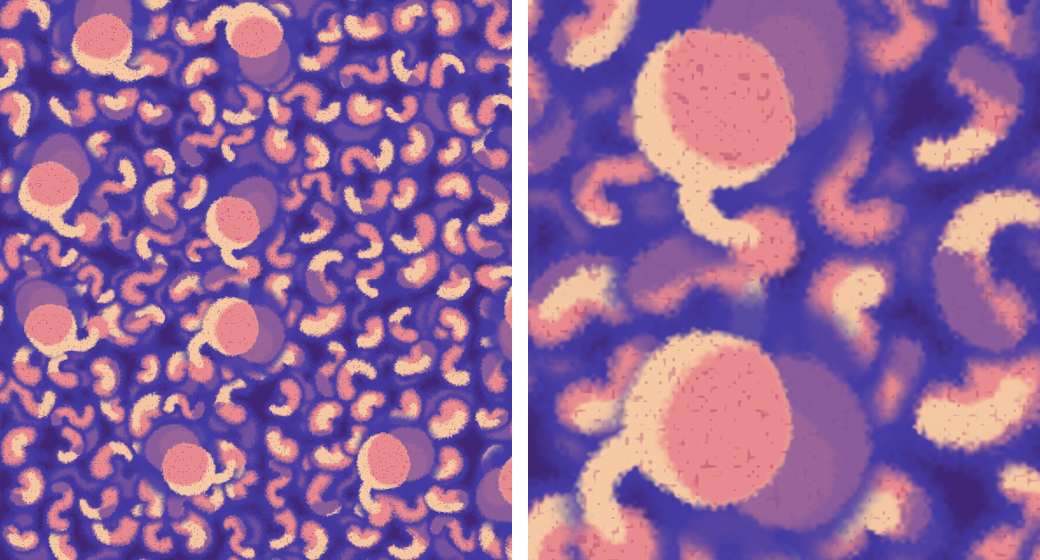
Left: the whole. Right: its middle third, enlarged.
A Shadertoy shader for this pattern:

```glsl
// Dense field of curled beans, worms and round pods in sunset inks on indigo.
// Each layer scatters jittered, rotated shapes over a grid; shapes are tapered
// arcs and discs painted back to front with dry, speckled edges.

const vec3 INDIGO = vec3(0.25, 0.15, 0.46);
const vec3 BLUE   = vec3(0.27, 0.23, 0.64);
const vec3 PURPLE = vec3(0.54, 0.36, 0.61);
const vec3 PINK   = vec3(0.91, 0.54, 0.56);
const vec3 CREAM  = vec3(0.96, 0.79, 0.64);

vec4 hash4(vec2 p) {
    vec4 q = fract(p.xyxy * vec4(0.1031, 0.1030, 0.0973, 0.1099));
    q += dot(q, q.wzxy + 33.33);
    return fract((q.xxyz + q.yzzw) * q.zywx);
}

float noise(vec2 p) {
    vec2 i = floor(p), f = fract(p);
    f = f * f * (3.0 - 2.0 * f);
    return mix(mix(hash4(i).x, hash4(i + vec2(1, 0)).x, f.x),
               mix(hash4(i + vec2(0, 1)).x, hash4(i + vec2(1, 1)).x, f.x), f.y);
}

vec2 rotate(vec2 p, float a) {
    float c = cos(a), s = sin(a);
    return vec2(c * p.x - s * p.y, s * p.x + c * p.y);
}

float disc(vec2 p, vec2 centre, float r) { return length(p - centre) - r; }

// Arc about the +y axis whose half width runs from w0 (left) to w1 (right)
float arc(vec2 p, float r, float halfAngle, float w0, float w1) {
    float a = clamp(atan(p.x, p.y), -halfAngle, halfAngle);
    float body = disc(p, r * vec2(sin(a), cos(a)), mix(w0, w1, 0.5 + 0.5 * a / halfAngle));
    vec2 tip = r * vec2(sin(halfAngle), cos(halfAngle));
    return min(body, min(disc(p, vec2(-tip.x, tip.y), w0), disc(p, tip, w1)));
}

// Two opposed half rings joined into an S
float worm(vec2 p, float r, float w) {
    return min(arc(p + vec2(r, 0), r, 1.57, w, w), arc(vec2(p.x - r, -p.y), r, 1.57, w, w));
}

void paint(inout vec3 col, vec3 ink, float d, float soft, float alpha) {
    col = mix(col, ink, alpha * (1.0 - smoothstep(-soft, soft, d)));
}

// Wide blue smears behind everything
void drawSmear(inout vec3 col, vec2 q, vec4 h, float grain) {
    paint(col, BLUE, arc(q, 0.3, 0.6 + h.x, 0.2, 0.08) + grain, 0.09, 0.75);
}

// Purple ribbons and thin trailing tails
void drawRibbon(inout vec3 col, vec2 q, vec4 h, float grain) {
    float d = h.x < 0.6 ? arc(q, 0.28, 1.4, 0.17, 0.09) : worm(q, 0.22, 0.055);
    paint(col, BLUE, d - 0.1 + grain, 0.07, 0.8);
    paint(col, mix(PURPLE, BLUE, 0.35 * h.y), d + grain, 0.05, 0.9);
}

// Beans, hooks and worms: purple rim, pink body, cream highlight
void drawCurl(inout vec3 col, vec2 q, vec4 h, float grain) {
    float body, cream;
    if (h.x < 0.5) {
        q.y += 0.16;
        body = arc(q, 0.24, 1.1, 0.25, 0.2);
        cream = arc(rotate(q, 0.9 * (h.y - 0.5)), mix(0.14, 0.38, h.z), 0.95, 0.08, 0.13);
    } else if (h.x < 0.77) {
        q.y += 0.1;
        body = arc(q, 0.31, 1.6, 0.2, 0.11);
        cream = max(body + 0.03, 0.16 - q.x - 0.3 * h.y);
    } else {
        body = worm(q, 0.22, 0.14);
        cream = max(body + 0.03, 0.1 + 0.5 * h.y - q.x);
    }
    float lit = max(body + 0.05, dot(q, rotate(vec2(1, 0), 6.3 * h.w)) - 0.2);
    paint(col, BLUE, body - 0.1 + grain, 0.07, 0.85);
    paint(col, PURPLE, body + grain, 0.035, 1.0);
    paint(col, PINK, lit + grain, 0.06, 1.0);
    paint(col, CREAM, cream + grain, 0.035, 0.97);
}

// Large two-lobed pod with a crescent and a hooked stalk ending in a bulb
void drawPod(inout vec3 col, vec2 q, vec4 h, float grain) {
    if (h.x > 0.62) return;
    float stalk = arc(rotate(q - vec2(0.24, 0.06), 2.4), 0.12, 1.1, 0.03, 0.045);
    vec2 bulb = vec2(0.36, 0.13);
    paint(col, BLUE, min(disc(q, vec2(-0.03, 0.02), 0.3), stalk - 0.03) + grain, 0.04, 0.9);
    paint(col, PINK, disc(q, bulb, 0.08) + grain, 0.02, 1.0);
    paint(col, CREAM, stalk + grain, 0.012, 1.0);
    paint(col, PURPLE, disc(q, vec2(-0.09, 0.07), 0.19) + grain, 0.015, 1.0);
    paint(col, mix(PURPLE, PINK, 0.22), disc(q, vec2(-0.05, 0.1), 0.13) + grain, 0.015, 0.8);
    float lobe = disc(q, vec2(0.06, -0.05), 0.19);
    paint(col, CREAM, lobe + grain, 0.012, 1.0);
    paint(col, PINK, max(lobe, disc(q, vec2(0.0, 0.0), 0.18)) + grain, 0.015, 1.0);
}

// Visits neighbouring cells, placing one shape of the given kind in each
void scatter(inout vec3 col, vec2 p, float cell, int kind, float grain) {
    vec2 g = p / cell, home = floor(g);
    for (int k = 0; k < 9; k++) {
        vec2 id = home + vec2(k % 3 - 1, k / 3 - 1);
        vec4 place = hash4(id + 17.0 * float(kind) + 41.0);
        vec4 look = hash4(id + 29.0 * float(kind) + 113.0);
        float size = kind == 3 ? mix(0.9, 1.1, place.w) : mix(0.85, 1.3, place.w);
        vec2 q = rotate(g - id - 0.5 - 0.55 * (place.xy - 0.5), 6.2832 * place.z) / size;
        if (kind == 0) drawSmear(col, q, look, grain);
        else if (kind == 1) drawRibbon(col, q, look, grain);
        else if (kind == 2) drawCurl(col, q, look, grain);
        else drawPod(col, q, look, 0.3 * grain);
    }
}

void mainImage(out vec4 fragColor, in vec2 fragCoord) {
    vec2 uv = fragCoord / iResolution.y;
    // Gentle warp makes the outlines hand drawn
    vec2 p = uv + 0.012 * (vec2(noise(uv * 19.0), noise(uv * 19.0 + 50.0)) - 0.5);
    float grain = 0.05 * (noise(uv * 320.0) - 0.5);
    vec3 col = INDIGO;
    scatter(col, p, 0.12, 0, grain);
    scatter(col, p, 0.095, 1, grain);
    scatter(col, p, 0.077, 2, grain);
    scatter(col, p, 0.26, 3, grain);
    // Dry speckle, stronger on the warm inks
    float speck = smoothstep(0.72, 0.95, noise(uv * 360.0 + 9.0));
    col = mix(col, col * vec3(0.9, 0.76, 0.9), speck * smoothstep(0.4, 0.9, col.r));
    fragColor = vec4(col, 1.0);
}
```
